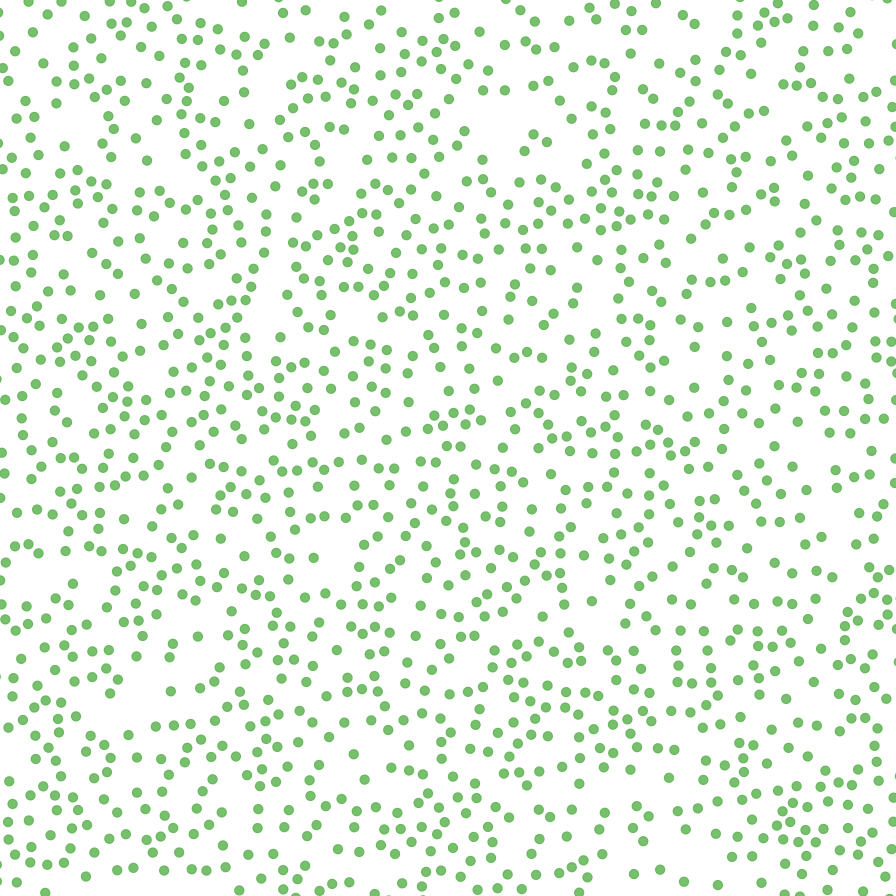
This pattern is drawn by a Shadertoy shader. Its source:

```glsl
// Small green dots scattered on white, never touching, with loose gaps and denser drifts.

#define CELLS 56.0          // candidate cells per canvas height
#define DOT_RADIUS 0.0057
#define RIM_WIDTH 0.0014
#define MIN_SPACING 0.0146
#define DRIFT_SCALE 13.0    // frequency of the density variation
#define DENSITY_LOW 0.34
#define DENSITY_HIGH 1.14
#define DENSITY_TILT 0.14   // extra density towards the right
#define PAPER vec3(1.0)
#define FILL vec3(0.47, 0.75, 0.43)
#define RIM vec3(0.41, 0.725, 0.37)

// Integer hash: three random values in [0, 1) per lattice point and seed
vec3 hash3(vec2 p, int seed) {
    uvec3 v = uvec3(ivec3(ivec2(p), seed) + 4096);
    v = v * 1664525u + 1013904223u;
    v.x += v.y * v.z; v.y += v.z * v.x; v.z += v.x * v.y;
    v ^= v >> 16u;
    v.x += v.y * v.z; v.y += v.z * v.x; v.z += v.x * v.y;
    return vec3(v >> 8u) / 16777216.0;
}

float valueNoise(vec2 p) {
    vec2 i = floor(p), f = fract(p);
    f = f * f * (3.0 - 2.0 * f);
    float bottom = mix(hash3(i, 7).x, hash3(i + vec2(1, 0), 7).x, f.x);
    float top = mix(hash3(i + vec2(0, 1), 7).x, hash3(i + vec2(1, 1), 7).x, f.x);
    return mix(bottom, top, f.y);
}

// Candidate dot of a cell: centre in xy, priority in z
vec3 candidate(vec2 cell) {
    vec3 h = hash3(cell, 1);
    return vec3((cell + h.xy) / CELLS, h.z);
}

// Random occupancy, following the density drifts
bool occupied(vec2 cell, vec2 centre) {
    float density = mix(DENSITY_LOW, DENSITY_HIGH, valueNoise(centre * DRIFT_SCALE));
    density += DENSITY_TILT * (centre.x - 0.5);
    return hash3(cell, 2).x < density;
}

// A dot survives if no occupied neighbour of higher priority is too close
bool survives(vec2 cell, vec3 dot0) {
    if (!occupied(cell, dot0.xy)) return false;
    for (int y = -1; y <= 1; y++)
    for (int x = -1; x <= 1; x++) {
        if (x == 0 && y == 0) continue;
        vec2 nearCell = cell + vec2(x, y);
        vec3 other = candidate(nearCell);
        if (other.z > dot0.z && distance(other.xy, dot0.xy) < MIN_SPACING
            && occupied(nearCell, other.xy)) return false;
    }
    return true;
}

void mainImage(out vec4 fragColor, in vec2 fragCoord) {
    float pixel = 1.0 / iResolution.y;
    vec2 uv = fragCoord * pixel;
    vec2 home = floor(uv * CELLS);

    // Distance to the nearest surviving dot centre
    float nearest = 1.0;
    for (int y = -1; y <= 1; y++)
    for (int x = -1; x <= 1; x++) {
        vec2 cell = home + vec2(x, y);
        vec3 c = candidate(cell);
        float d = distance(uv, c.xy);
        if (d < min(nearest, DOT_RADIUS + pixel) && survives(cell, c)) nearest = d;
    }

    // Flat fill, slightly darker rim, antialiased edges
    float coverage = clamp((DOT_RADIUS - nearest) / pixel + 0.5, 0.0, 1.0);
    float rim = clamp((nearest - DOT_RADIUS + RIM_WIDTH) / pixel + 0.5, 0.0, 1.0);
    fragColor = vec4(mix(PAPER, mix(FILL, RIM, rim), coverage), 1.0);
}
```
